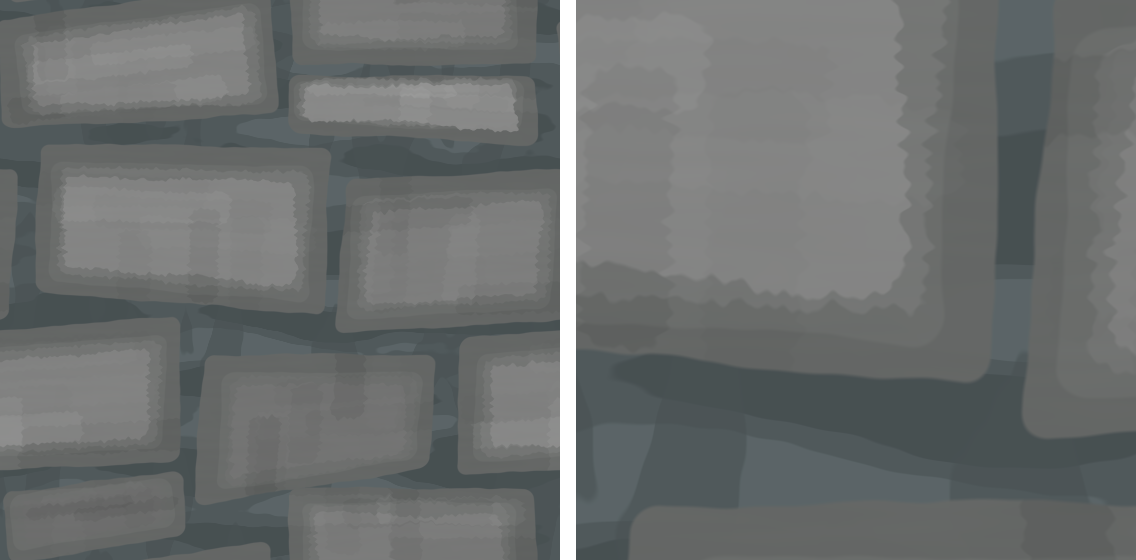
Left: the whole. Right: its middle third, enlarged.
This texture is drawn by a WebGL 2 fragment shader. Its source:

```glsl
#version 300 es
precision highp float;
// Painted stone wall that tiles in both directions: eight skewed blocks
// over streaky blue-grey mortar. Each block stacks translucent layers:
// a dull rim, a paler face, a ragged light core and loose brush strokes.
uniform vec2 u_resolution;
out vec4 fragColor;

const int STONES = 8;
// Centre and half size of each block.
const vec4 BLOCK[STONES] = vec4[STONES](
    vec4(0.245, 0.891, 0.247, 0.107), vec4(0.738, 1.006, 0.219, 0.122),
    vec4(0.737, 0.809, 0.220, 0.056), vec4(0.326, 0.599, 0.260, 0.141),
    vec4(0.816, 0.553, 0.208, 0.136), vec4(1.070, 0.290, 0.250, 0.126),
    vec4(0.565, 0.250, 0.206, 0.118), vec4(0.169, 0.079, 0.161, 0.061));
// Top slope, bottom slope, sideways lean and core brightness.
const vec4 SKEW[STONES] = vec4[STONES](
    vec4(0.14, 0.05, -0.08, 0.525), vec4(0.00, 0.00, -0.03, 0.495),
    vec4(0.00, -0.05, 0.00, 0.555), vec4(-0.02, -0.08, 0.03, 0.535),
    vec4(0.05, 0.06, 0.07, 0.505), vec4(0.08, 0.05, 0.03, 0.520),
    vec4(0.00, 0.16, 0.06, 0.460), vec4(0.12, 0.16, -0.08, 0.430));

vec2 hash2(vec2 p) {
    vec2 k = vec2(dot(p, vec2(127.1, 311.7)), dot(p, vec2(269.5, 183.3)));
    return fract(sin(k) * 43758.5);
}

// Gradient noise with whole-number frequency, periodic over the canvas.
float noise(vec2 uv, vec2 freq) {
    vec2 p = uv * freq, cell = floor(p), f = p - cell;
    vec2 w = f * f * f * (f * (f * 6.0 - 15.0) + 10.0);
    vec4 n;
    for (int i = 0; i < 4; i++) {
        vec2 corner = vec2(i & 1, i >> 1);
        vec2 gradient = hash2(mod(cell + corner, freq) + freq) * 2.0 - 1.0;
        n[i] = dot(gradient, f - corner);
    }
    return mix(mix(n.x, n.y, w.x), mix(n.z, n.w, w.x), w.y);
}

float roundBox(vec2 q, vec2 halfSize, float radius) {
    vec2 e = abs(q) - halfSize + radius;
    return length(max(e, 0.0)) + min(max(e.x, e.y), 0.0) - radius;
}

// Rounded block whose top and bottom slope independently.
float slab(vec2 q, vec2 halfSize, vec4 skew, float radius) {
    q.x -= skew.z * q.y;
    float top = halfSize.y + skew.x * q.x;
    float bottom = -halfSize.y + skew.y * q.x;
    q.y -= 0.5 * (top + bottom);
    return roundBox(q, vec2(halfSize.x, 0.5 * (top - bottom)), radius);
}

float cover(float d) {
    float soft = max(0.0015, 0.8 / min(u_resolution.x, u_resolution.y));
    return 1.0 - smoothstep(-soft, soft, d);
}

// Mortar: flat dark and light strokes along both joint directions.
vec3 mortar(vec2 uv) {
    vec3 color = vec3(0.315, 0.350, 0.358);
    float bed = noise(uv, vec2(4, 15)) + 0.06 * noise(uv, vec2(30, 70));
    float joint = noise(uv + 0.37, vec2(16, 5)) + 0.06 * noise(uv, vec2(70, 30));
    color = mix(color, vec3(0.365, 0.405, 0.415), 0.8 * cover(0.15 * (0.12 - bed)));
    color = mix(color, vec3(0.270, 0.303, 0.310), 0.8 * cover(0.15 * (bed + 0.08)));
    return mix(color, vec3(0.285, 0.318, 0.325), 0.6 * cover(0.15 * (0.08 - joint)));
}

void main() {
    vec2 uv = gl_FragCoord.xy / u_resolution;
    float sway = 0.009 * noise(uv, vec2(7)) + 0.003 * noise(uv, vec2(34));
    // Dry bristles fray stroke ends more than their long sides.
    vec2 fray = vec2(0.012 * noise(uv, vec2(18, 130)), 0.009 * noise(uv, vec2(110, 24)));
    float bristle = noise(uv, vec2(10, 90));
    vec3 color = mortar(uv);

    for (int i = 0; i < STONES; i++) {
        vec2 q = uv - BLOCK[i].xy, size = BLOCK[i].zw;
        q -= round(q);
        vec4 skew = SKEW[i];
        vec2 lay = hash2(vec2(i, 31)) - 0.5;

        // Rim and face.
        float edge = slab(q, size, skew, 0.018) + sway;
        vec3 stone = vec3(0.396, 0.404, 0.398);
        float face = slab(q + 0.018 * lay, size - min(0.027, 0.25 * size.y), skew, 0.02);
        stone = mix(stone, vec3(0.432, 0.440, 0.432), 0.7 * cover(face - sway));

        // Light core, laid on in two slightly offset coats.
        vec2 inset = vec2(min(0.055, 0.6 * size.y), 0.39 * size.y);
        vec2 ragged = q + fray + 0.015 * lay;
        float core = slab(ragged, size - inset, skew, 0.012) + 1.5 * sway;
        float wash = slab(ragged - 0.01 * lay.yx, size - 0.72 * inset, skew, 0.02) - sway;
        vec3 light = vec3(1.0, 1.0, 0.995) * skew.w;
        stone = mix(stone, light, 0.35 * cover(wash));
        stone = mix(stone, light, 0.85 * cover(core));

        // Loose translucent strokes, lengthwise or upright.
        vec2 along = ragged - vec2(skew.z * q.y, 0.5 * (skew.x + skew.y) * q.x);
        for (int k = 0; k < 8; k++) {
            vec2 place = hash2(vec2(i, k + 3)) - 0.5;
            vec2 kind = hash2(vec2(k + 11, i));
            vec2 reach = kind.x > 0.4 ? vec2(0.6 * size.x, 0.2 * size.y)
                                     : vec2(0.028, 0.6 * size.y);
            along.y += 0.03 * place.x * along.x;
            float stroke = roundBox(along - 1.4 * place * size, reach, 0.014) + sway;
            stone += mix(-0.026, 0.028, kind.y) * cover(stroke);
        }
        stone += 0.008 * bristle;
        color = mix(color, stone, 0.97 * cover(edge));
    }
    fragColor = vec4(color, 1.0);
}
```
